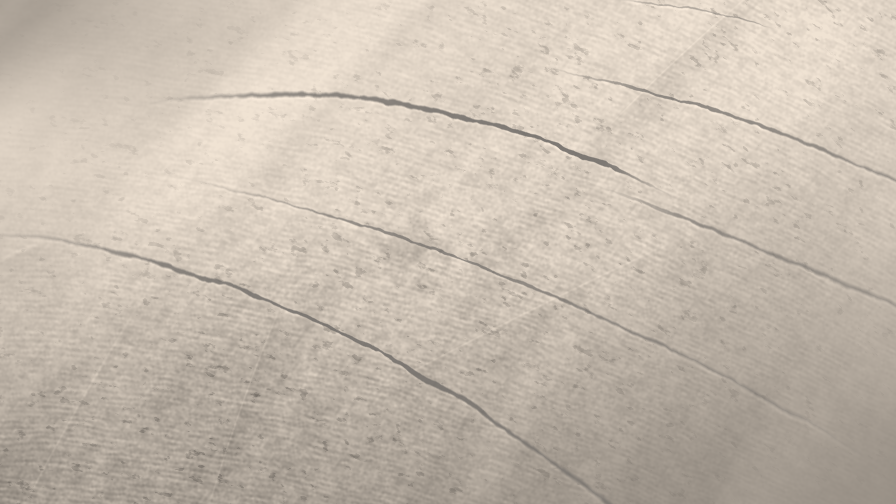
Reproduce this texture procedurally as a Shadertoy shader.

```glsl
// Weathered pale wood end grain with long drying cracks, saw marks and shallow focus.
#define SHADOW_TONE 0.605
#define LIGHT_TONE 0.882
#define WOOD_TINT vec3(1.0, 0.945, 0.88)
#define CRACK_COLOR vec3(0.44, 0.425, 0.41)
#define RING_DENSITY 88.0
#define RING_CONTRAST 0.045
#define SPECKLE_CONTRAST 0.13
#define MOTTLE_CONTRAST 0.07
#define SAW_CONTRAST 0.04
#define FOCUS_WIDTH 0.58
#define CRACK_COUNT 6
#define SAW_COUNT 5

// Crack paths: start x, start y, slope, bend
const vec4 CRACK_PATH[CRACK_COUNT] = vec4[](
    vec4(0.0, 0.537, -0.10, -0.285), vec4(0.266, 0.664, -0.179, -0.147),
    vec4(0.23, 0.78, 0.212, -0.331), vec4(1.157, 0.641, -0.36, -0.06),
    vec4(1.04, 0.877, -0.197, -0.166), vec4(1.2, 1.0, -0.06, -0.30));
// Crack shapes: length, half width, strength
const vec3 CRACK_SHAPE[CRACK_COUNT] = vec3[](
    vec3(1.35, 0.0036, 0.85), vec3(1.5, 0.0024, 0.72), vec3(1.13, 0.0043, 0.88),
    vec3(0.8, 0.0032, 0.68), vec3(0.9, 0.0029, 0.72), vec3(0.34, 0.0016, 0.45));
// Saw ridges: end points
const vec4 SAW_RIDGE[SAW_COUNT] = vec4[](
    vec4(0.41, -0.02, 0.56, 0.40), vec4(0.04, -0.02, 0.31, 0.45),
    vec4(0.74, 0.22, 1.38, 0.54), vec4(1.20, 0.74, 1.50, 1.02),
    vec4(-0.02, 0.47, 0.11, 0.525));

float hash(vec2 p) {
    vec3 q = fract(p.xyx * 0.1031);
    q += dot(q, q.yzx + 33.33);
    return fract((q.x + q.y) * q.z);
}

float noise(vec2 p) {
    vec2 cell = floor(p), f = fract(p);
    f = f * f * (3.0 - 2.0 * f);
    return mix(mix(hash(cell), hash(cell + vec2(1, 0)), f.x),
               mix(hash(cell + vec2(0, 1)), hash(cell + vec2(1, 1)), f.x), f.y);
}

float fbm(vec2 p) {
    float sum = 0.0, weight = 0.533;
    for (int i = 0; i < 4; i++) {
        sum += weight * noise(p);
        p = mat2(1.6, 1.2, -1.2, 1.6) * p + 17.3;
        weight *= 0.5;
    }
    return sum;
}

// Broad light falloff, dim in the far corner and toward the lower right
float lighting(vec2 p) {
    float tone = mix(SHADOW_TONE, LIGHT_TONE, smoothstep(-0.25, 0.86, p.y));
    tone -= 0.22 * smoothstep(0.5, 0.0, length((p - vec2(0.0, 1.02)) * vec2(0.8, 1.3)));
    tone -= 0.06 * smoothstep(0.9, 1.8, p.x) * smoothstep(1.0, 0.3, p.y);
    return tone + 0.025 * smoothstep(0.45, 0.0, length(p - vec2(0.25, 0.67)));
}

// Bright ridge with a shaded step on its lower right side
float sawRidge(vec2 p, vec4 ridge, float blur) {
    vec2 axis = ridge.zw - ridge.xy, rel = p - ridge.xy;
    float along = dot(rel, axis) / dot(axis, axis);
    float side = (rel.x * axis.y - rel.y * axis.x) / length(axis);
    side += 0.025 * along * (1.0 - along);
    float ends = smoothstep(-0.1, 0.25, along) * smoothstep(1.1, 0.7, along);
    float line = smoothstep(0.002 + blur, 0.0, abs(side));
    float shade = smoothstep(-blur, blur, side) * exp(-max(side, 0.0) * 14.0);
    return ends * (line - 0.7 * shade);
}

void mainImage(out vec4 fragColor, in vec2 fragCoord) {
    vec2 p = fragCoord / iResolution.y;
    float pixel = 1.0 / iResolution.y;

    // Diagonal band of sharp focus
    float offFocus = dot(p - vec2(0.8, 0.42), vec2(-0.62, 0.785)) / FOCUS_WIDTH;
    float focus = exp(-offFocus * offFocus);
    float blur = 0.6 * pixel + mix(0.006, 0.0003, focus);

    // Curved growth rings and the saw direction that crosses them
    float ring = p.y + 0.06 * p.x + 0.13 * p.x * p.x;
    float saw = p.x - 0.5 * p.y - 0.3 * p.y * p.y;

    float tone = lighting(p);
    tone += 0.08 * (fbm(vec2(saw * 4.0, ring * 3.0)) - 0.5);
    tone += SAW_CONTRAST * (noise(vec2(saw * 13.0, p.y * 1.3)) - 0.5) * 1.4;

    // Fine grain fades out of focus
    float wave = ring + 0.012 * noise(p * 9.0) + 0.003 * noise(p * 37.0);
    float rings = cos(6.2832 * wave * RING_DENSITY) * (0.15 + noise(vec2(p.x * 22.0, ring * 45.0)));
    float speckle = noise(mat2(0.8, 0.6, -0.6, 0.8) * p * 190.0 + 40.0) - 0.5;
    float fibers = noise(vec2((p.x - 0.3 * p.y) * 62.0, wave * 165.0)) - 0.5;
    float scratches = noise(vec2(saw * 120.0, p.y * 14.0)) - 0.5;
    float mottle = fbm(vec2((p.x - 0.3 * p.y) * 30.0, ring * 46.0)) - 0.5;
    float rough = mix(1.1, 0.75, smoothstep(0.3, 0.9, p.y));
    tone += focus * rough * (RING_CONTRAST * 0.6 * rings + SPECKLE_CONTRAST * 0.6 * speckle);
    tone += focus * rough * (0.075 * fibers + 0.03 * scratches);
    tone += MOTTLE_CONTRAST * rough * mix(0.25, 1.0, focus) * mottle;

    for (int i = 0; i < SAW_COUNT; i++)
        tone += SAW_CONTRAST * sawRidge(p, SAW_RIDGE[i], blur);

    // Worn grey stains and tiny ragged pits
    float worn = smoothstep(0.24, 0.0, length((p - vec2(0.84, 0.51)) * vec2(1.0, 1.5)));
    float stain = smoothstep(0.5, 0.7, fbm(p * 23.0) + 0.2 * worn - 0.08);
    float pits = smoothstep(0.68, 0.8, fbm(vec2(p.x * 48.0, ring * 75.0) + 9.0));
    tone -= focus * (0.09 * stain * (0.1 + worn) + 0.12 * pits);
    vec3 color = WOOD_TINT * clamp(tone, 0.46, 0.94);

    // Tapered ragged cracks with a pale lower lip
    for (int i = 0; i < CRACK_COUNT; i++) {
        vec4 path = CRACK_PATH[i];
        vec3 shape = CRACK_SHAPE[i];
        float x = p.x - path.x, along = x / shape.x, seed = float(i) * 7.0;
        float slope = path.z + 2.0 * path.w * x;
        float wobble = 0.012 * (fbm(vec2(p.x * 13.0, seed)) - 0.5);
        wobble += 0.005 * (fbm(vec2(p.x * 60.0, seed + 3.0)) - 0.5);
        float d = (p.y - path.y - path.z * x - path.w * x * x - wobble) / sqrt(1.0 + slope * slope);
        float ends = smoothstep(0.0, 0.3, along) * smoothstep(1.0, 0.85, along);
        if (i == 0) ends = smoothstep(-0.1, 0.25, along);
        float ragged = 0.4 + 0.6 * noise(vec2(p.x * 24.0, seed)) + 0.6 * noise(vec2(p.x * 90.0, seed));
        float width = shape.y * (0.35 + 0.65 * ends) * ragged;
        float cut = 1.0 - smoothstep(width - blur, width + blur, abs(d));
        float lip = smoothstep(0.003 + blur, 0.0, abs(d + width + 0.002));
        color += 0.045 * lip * ends * WOOD_TINT;
        color = mix(color, CRACK_COLOR, cut * ends * shape.z * mix(0.65, 1.0, focus));
    }
    fragColor = vec4(clamp(color, 0.0, 1.0), 1.0);
}
```
